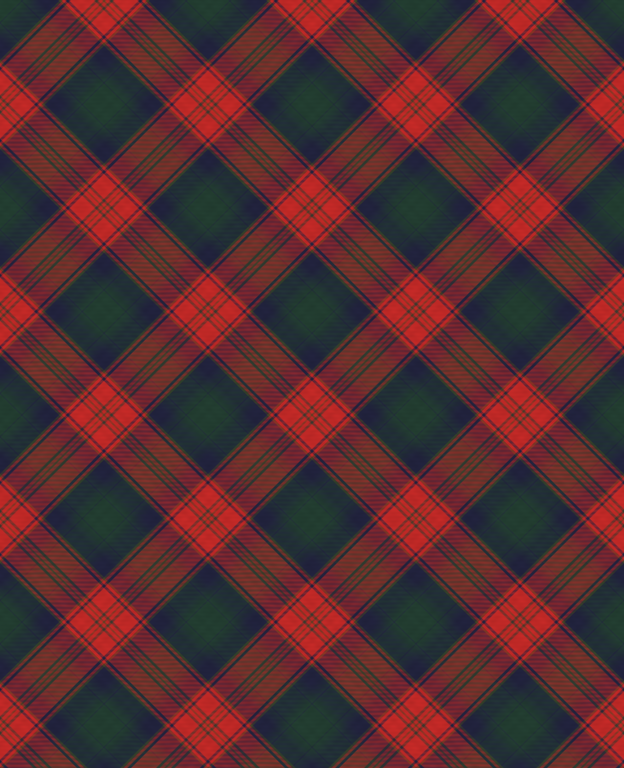
A WebGL 1 fragment shader for this pattern:

```glsl
precision highp float;

uniform vec2 u_resolution;

// Layout: repeats across and down, and the place of one red crossing
const vec2 REPEATS = vec2(3.0, 3.71);
const vec2 CROSSING = vec2(0.5, 1.005);

// Dyes
const vec3 RED = vec3(0.76, 0.16, 0.15);
const vec3 NAVY = vec3(0.13, 0.135, 0.24);
const vec3 GREEN = vec3(0.135, 0.24, 0.19);
const vec3 OLIVE = vec3(0.27, 0.27, 0.14);

// Sett: distances from the middle of the red band, half a repeat is 0.5
const float RED_EDGE = 0.202;
const float OLIVE_EDGE = 0.216;
const float GREEN_START = 0.352;
const float GREEN_BLEND = 0.06;
const float GUARD_LINE = 0.174;
const float PAIR_LINE = 0.036;
const float PINSTRIPE = 0.395;
const float GUARD_HALF = 0.009;
const float PAIR_HALF = 0.0085;
const float CENTRE_HALF = 0.006;
const float PIN_HALF = 0.004;

// Weave
const float TWILL_ROWS = 48.0;
const float TWILL_DEPTH = 0.10;
const float THREAD_SHADE = 0.025;
const float TAU = 6.28318;

// Share of a pixel-wide window at t that lies between lo and hi
float stripe(float t, float lo, float hi, float px) {
  return clamp((min(hi, t + 0.5 * px) - max(lo, t - 0.5 * px)) / px, 0.0, 1.0);
}

float line(float t, float middle, float halfWidth, float px) {
  return stripe(t, middle - halfWidth, middle + halfWidth, px);
}

// Thread colour of the mirrored stripe sequence
vec3 sett(float position, float px) {
  float t = abs(fract(position + 0.5) - 0.5);

  // Broad bands
  float greenAmount = smoothstep(GREEN_START - GREEN_BLEND, GREEN_START + GREEN_BLEND, t);
  vec3 dye = mix(NAVY, GREEN, greenAmount);
  dye = mix(dye, OLIVE, stripe(t, RED_EDGE, OLIVE_EDGE, px));
  dye = mix(dye, RED, stripe(t, -1.0, RED_EDGE, px));

  // Fine lines
  dye = mix(dye, NAVY, line(t, GUARD_LINE, GUARD_HALF, px));
  dye = mix(dye, GREEN, 0.85 * line(t, PAIR_LINE, PAIR_HALF, px));
  dye = mix(dye, OLIVE, 0.85 * line(t, 0.0, CENTRE_HALF, px));
  dye = mix(dye, NAVY, 0.75 * line(t, PINSTRIPE, PIN_HALF, px));
  return dye;
}

// Uneven dye along the threads, from layered sines
float threadShade(float position) {
  float s = sin(position * 71.0) + 0.7 * sin(position * 113.0 + 1.3);
  return 1.0 + THREAD_SHADE * (s + 0.5 * sin(position * 29.0 + 2.1));
}

void main() {
  vec2 uv = gl_FragCoord.xy / u_resolution;
  vec2 cell = vec2(uv.x, 1.0 - uv.y) * REPEATS - CROSSING;

  // Warp and weft run along the two diagonals
  float warpPosition = cell.x + cell.y;
  float weftPosition = cell.x - cell.y;
  float px = 1.3 * length(REPEATS / u_resolution);
  vec3 warp = sett(warpPosition, px) * threadShade(warpPosition);
  vec3 weft = sett(weftPosition, px) * threadShade(weftPosition);

  // Horizontal twill ribs, faded when too fine to resolve
  float ribPixels = u_resolution.y / (REPEATS.y * TWILL_ROWS);
  float depth = TWILL_DEPTH * smoothstep(1.5, 2.6, ribPixels);
  float rib = sin(TAU * TWILL_ROWS * cell.y + 0.5 * sin(TAU * 3.0 * cell.x));
  vec3 cloth = mix(warp, weft, 0.5 + depth * rib);
  cloth *= 0.98 + 0.12 * depth * rib;

  gl_FragColor = vec4(clamp(cloth, 0.0, 1.0), 1.0);
}
```
